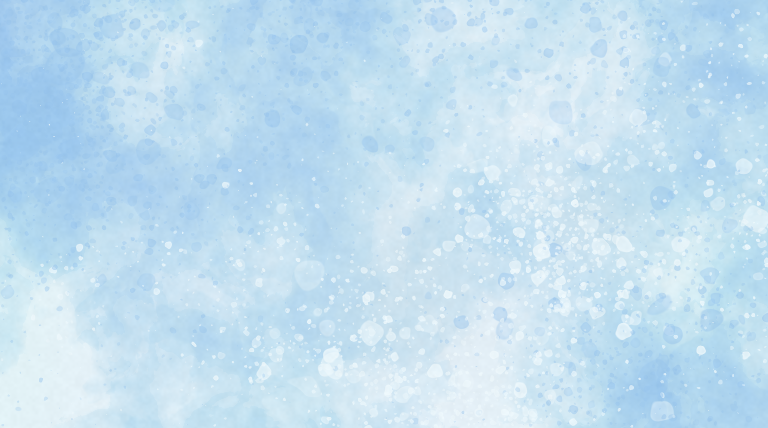
This texture is drawn by a Shadertoy shader. Its source:

```glsl
// Pale blue watercolour wash with soft blooms and scattered white and blue paint drops.
#define DEEP vec3(0.61, 0.783, 0.928)
#define MID vec3(0.738, 0.872, 0.938)
#define PALE vec3(0.892, 0.946, 0.968)
#define WARM vec3(0.80, 0.875, 0.91)
#define WHITE_DROP vec3(0.93, 0.97, 0.985)
#define BLUE_DROP vec3(0.585, 0.762, 0.925)
#define BASE_TONE 0.44
#define CLOUD_CONTRAST 1.05
#define DETAIL_CONTRAST 0.48
#define MOTTLE_CONTRAST 0.26
#define EDGE_STRENGTH 0.11
#define PAPER_GRAIN 0.016

vec3 hash3(vec2 p) {
    vec3 q = fract(p.xyx * vec3(0.1031, 0.1030, 0.0973));
    q += dot(q, q.yxz + 33.33);
    return fract((q.xxy + q.yzz) * q.zyx);
}

float noise(vec2 p) {
    vec2 i = floor(p), f = fract(p);
    f = f * f * (3.0 - 2.0 * f);
    return mix(mix(hash3(i).x, hash3(i + vec2(1, 0)).x, f.x),
               mix(hash3(i + vec2(0, 1)).x, hash3(i + vec2(1, 1)).x, f.x), f.y);
}

float fbm(vec2 p) {
    float sum = 0.0, amp = 0.5;
    for (int i = 0; i < 6; i++) {
        sum += amp * noise(p);
        p = mat2(1.6, 1.2, -1.2, 1.6) * p + 17.3;
        amp *= 0.52;
    }
    return sum;
}

float spot(vec2 p, vec2 centre, float radius) {
    vec2 d = (p - centre) / radius;
    return exp(-dot(d, d));
}

// Broad light and dark pools: centre, radius, strength
float pools(vec2 p) {
    vec4 pool[10] = vec4[10](
        vec4(0.04, 0.14, 0.24, 0.62), vec4(1.20, 0.78, 0.32, 0.34),
        vec4(1.15, 0.18, 0.20, 0.30), vec4(0.36, 0.90, 0.18, 0.26),
        vec4(0.14, 0.70, 0.25, -0.26), vec4(0.30, 0.36, 0.20, -0.26),
        vec4(1.44, 0.12, 0.18, -0.28), vec4(0.05, 1.00, 0.20, -0.20),
        vec4(1.72, 0.85, 0.25, -0.14), vec4(0.62, 0.60, 0.25, -0.06));
    float sum = 0.0;
    for (int i = 0; i < 10; i++) sum += pool[i].w * spot(p, pool[i].xy, pool[i].z);
    return sum;
}

// Irregular round drops, one candidate per cell; density decides which appear
float drops(vec2 p, float cell, float density, float seed) {
    vec2 ripple = vec2(noise(p * 2.7 / cell + seed), noise(p * 2.7 / cell + seed + 41.0));
    vec2 q = p / cell + (ripple - 0.5) * 0.20;
    float soft = 0.6 / (iResolution.y * cell) + 0.008;
    float cover = 0.0;
    for (int y = -1; y <= 1; y++)
    for (int x = -1; x <= 1; x++) {
        vec2 id = floor(q) + vec2(x, y);
        vec3 h = hash3(id + seed);
        float size = hash3(id + seed + 71.0).y;
        float radius = mix(0.11, 0.40, size * size) * smoothstep(h.z, h.z + 0.10, density);
        float dist = length(q - id - 0.15 - 0.7 * h.xy);
        float disc = 1.0 - smoothstep(radius - soft, radius + soft, dist);
        float rim = 0.82 + 0.18 * smoothstep(0.5, 1.0, dist / max(radius, 0.01));
        cover = max(cover, disc * rim * (0.5 + 0.5 * h.x) * step(0.02, radius));
    }
    return cover;
}

void mainImage(out vec4 fragColor, in vec2 fragCoord) {
    vec2 p = fragCoord / iResolution.y;

    // Warped clouds of pigment
    vec2 warp = vec2(fbm(p * 3.0 + 5.0), fbm(p * 3.0 + 29.0)) - 0.5;
    vec2 w = p + 0.22 * warp;
    float cloud = fbm(w * 2.6 + 11.0);
    float detail = fbm(w * 9.0 + 53.0);
    float mottle = fbm(p * 30.0 + 61.0);
    float tone = BASE_TONE + pools(w) + CLOUD_CONTRAST * (cloud - 0.5);
    tone += DETAIL_CONTRAST * (detail - 0.5) + MOTTLE_CONTRAST * (mottle - 0.5);

    // Dried wash borders
    float wash = fbm(w * 3.4 + 83.0);
    tone += EDGE_STRENGTH * (smoothstep(0.50, 0.525, wash) - 0.5);
    tone += EDGE_STRENGTH * 0.8 * (smoothstep(0.57, 0.585, detail) - 0.25);
    tone = clamp(tone, 0.0, 1.0);

    vec3 col = mix(DEEP, MID, min(tone * 2.0, 1.0));
    col = mix(col, PALE, max(tone * 2.0 - 1.0, 0.0));
    col += (noise(w * 3.0 + 97.0) - 0.5) * vec3(-0.014, 0.012, -0.006);
    col = mix(col, WARM, 0.4 * spot(w, vec2(0.95, 0.34), 0.18) + 0.35 * spot(w, vec2(1.42, 0.48), 0.12));

    // Where each kind of drop gathers
    float clump = smoothstep(0.25, 0.75, noise(p * 6.0 + 7.0));
    float whiteArea = 1.1 * spot(p, vec2(1.13, 0.15), 0.25) + 0.9 * spot(p, vec2(1.26, 0.48), 0.18)
        + 0.65 * spot(p, vec2(1.64, 0.52), 0.25) + 0.55 * spot(p, vec2(0.68, 0.30), 0.22)
        + 0.5 * spot(p, vec2(1.66, 0.90), 0.14) + 0.4 * spot(p, vec2(0.18, 0.36), 0.12);
    float blueArea = spot(p, vec2(0.12, 0.82), 0.38) + 0.7 * spot(p, vec2(0.80, 0.95), 0.25)
        + 0.55 * spot(p, vec2(1.55, 0.15), 0.30) + 0.6 * spot(p, vec2(1.40, 0.95), 0.22);
    float whiteDensity = 0.05 + 0.80 * whiteArea * (0.35 + 0.65 * clump);
    float blueDensity = 0.07 + 0.80 * blueArea * (1.1 - 0.6 * clump);

    // Drops from large and faint to small and strong
    float cell = 0.18;
    for (int i = 0; i < 5; i++) {
        float k = float(i), seed = 13.0 + 37.0 * k;
        float blue = drops(p, cell, blueDensity, seed + 200.0);
        float white = drops(p, cell * 0.9, whiteDensity, seed);
        col = mix(col, BLUE_DROP, blue * (0.44 + 0.03 * k));
        col = mix(col, WHITE_DROP, white * min(0.45 + 0.22 * k, 1.0));
        cell *= 0.55;
    }

    // Paper tooth
    col += PAPER_GRAIN * (noise(p * 140.0) + noise(p * 60.0) - 1.0);
    fragColor = vec4(clamp(col, 0.0, 1.0), 1.0);
}
```
